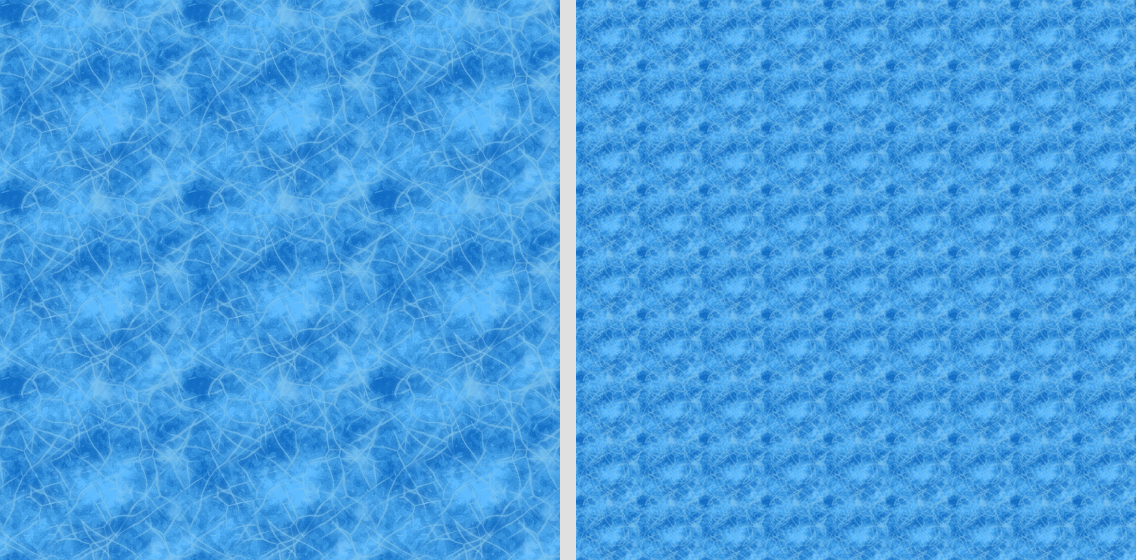
Left: one tile. Right: repeated 3 by 3.
Reproduce this texture procedurally as a Shadertoy shader.

```glsl
// Blue watery marble: cloudy blue washes crossed by pale, branching veins.
// Wrapped gradient noise and two slow swells give the washes; bent slanting lines
// and warped Voronoi borders give the veins. One square tile repeats 3 by 3.

const float TILES = 3.0;              // repeats across and down
const float CLOUD_CELLS = 4.0;        // noise cells per tile, coarsest wash
const float BLOTCH_CELLS = 24.0;      // small brush blotches per tile
const float GRAIN_CELLS = 100.0;      // fine paper grain per tile
const float BASE_TONE = 0.45;
const float CLOUD_DEPTH = 1.7;
const float BLOTCH_DEPTH = 0.22;
const float GRAIN_DEPTH = 0.28;
const vec2 SWELL_DEPTH = vec2(0.13, 0.10);
const vec2 SWELL_PHASE = vec2(0.27, 0.16);
const float SCRATCH_CELLS = 12.0;     // cells that may hold a short stroke
const float SCRATCH_CHANCE = 0.4;
const float SCRATCH_WIDTH = 0.0016;   // half width, in tiles
const float VEIN_WIDTH = 0.0055;      // half width, in tiles
const float VEIN_OPACITY = 0.58;
const float MIST_OPACITY = 0.20;
const float WARP = 0.09;              // bending of the veins, in tiles
const float TAU = 6.28319;
const vec3 DEEP = vec3(0.07, 0.43, 0.77);
const vec3 MID = vec3(0.22, 0.59, 0.88);
const vec3 LIGHT = vec3(0.36, 0.73, 1.0);
const vec3 VEIN = vec3(0.49, 0.76, 0.92);
const vec3 GLOW = vec3(0.56, 0.82, 0.98);

vec2 hash2(vec2 p) {
    vec3 q = fract(p.xyx * vec3(0.1031, 0.1030, 0.0973));
    q += dot(q, q.yzx + 33.33);
    return fract((q.xx + q.yz) * q.zy);
}

// Gradient noise around 0.5, with a whole number of cells so that it wraps
float noise(vec2 t, float cells, float seed) {
    vec2 p = t * cells, i = floor(p), f = p - i;
    vec2 u = f * f * f * (f * (f * 6.0 - 15.0) + 10.0);
    float sum = 0.0;
    for (int y = 0; y <= 1; y++)
    for (int x = 0; x <= 1; x++) {
        vec2 g = vec2(x, y), w = mix(1.0 - u, u, g);
        vec2 slope = 2.0 * hash2(mod(i + g, cells) + seed) - 1.0;
        sum += w.x * w.y * dot(slope, f - g);
    }
    return 0.5 + sum;
}

float fbm(vec2 t, float cells, float seed, float gain) {
    float sum = 0.0, weight = 1.0, total = 0.0;
    for (int k = 0; k < 5; k++) {
        sum += weight * noise(t, cells, seed);
        total += weight;
        weight *= gain;
        cells *= 2.0;
        seed += 17.0;
    }
    return sum / total;
}

// Distance in tiles to the nearest border between wrapped Voronoi cells
float borderDistance(vec2 t, float cells, float seed) {
    vec2 p = t * cells, i = floor(p), f = p - i;
    vec2 nearCell = vec2(0.0), nearest = vec2(9.0);
    for (int y = -1; y <= 1; y++)
    for (int x = -1; x <= 1; x++) {
        vec2 g = vec2(x, y);
        vec2 r = g + hash2(mod(i + g, cells) + seed) - f;
        if (dot(r, r) < dot(nearest, nearest)) { nearest = r; nearCell = g; }
    }
    float d = 9.0;
    for (int y = -2; y <= 2; y++)
    for (int x = -2; x <= 2; x++) {
        vec2 g = nearCell + vec2(x, y);
        vec2 r = g + hash2(mod(i + g, cells) + seed) - f;
        vec2 gap = r - nearest;
        if (dot(gap, gap) > 1e-5) d = min(d, dot(0.5 * (r + nearest), normalize(gap)));
    }
    return d / cells;
}

// Distance in tiles to slanting lines; whole-number normals make them wrap
float slantDistance(vec2 t, vec2 normal, float phase) {
    return abs(fract(dot(t, normal) + phase) - 0.5) / length(normal);
}

// Short straight strokes, each held inside its own cell
float scratches(vec2 t, float pixel) {
    vec2 p = t * SCRATCH_CELLS, cell = mod(floor(p), SCRATCH_CELLS);
    vec2 h = hash2(cell + 211.0), k = hash2(cell + 257.0);
    vec2 q = fract(p) - 0.5 - 0.4 * (h - 0.5);
    vec2 dir = vec2(cos(TAU * k.x), sin(TAU * k.x));
    q -= dir * clamp(dot(q, dir), -0.22 * h.y, 0.22 * h.y);
    float d = length(q) / SCRATCH_CELLS;
    return step(k.y, SCRATCH_CHANCE) * (1.0 - smoothstep(0.0, SCRATCH_WIDTH + pixel, d));
}

void mainImage(out vec4 fragColor, in vec2 fragCoord) {
    vec2 t = fract(fragCoord / iResolution.xy * TILES);
    float pixel = TILES / min(iResolution.x, iResolution.y);

    // Cloudy wash: swells, clouds, brush blotches and grain
    vec2 swell = cos(TAU * (vec2(t.x - 2.0 * t.y, 2.0 * t.x - t.y) - SWELL_PHASE));
    float cloud = fbm(t, CLOUD_CELLS, 3.0, 0.52) - 0.5;
    vec2 smear = 0.04 * vec2(noise(t, 16.0, 41.0), noise(t, 16.0, 67.0));
    float blotch = smoothstep(0.40, 0.60, noise(t + smear, BLOTCH_CELLS, 83.0)) - 0.5;
    float grain = noise(t, GRAIN_CELLS, 29.0) - 0.5;
    float tone = BASE_TONE - dot(SWELL_DEPTH, swell) + CLOUD_DEPTH * cloud;
    tone = clamp(tone + BLOTCH_DEPTH * blotch + GRAIN_DEPTH * grain, 0.0, 1.0);
    vec3 color = tone < 0.5 ? mix(DEEP, MID, tone * 2.0) : mix(MID, LIGHT, tone * 2.0 - 1.0);
    color = mix(color, GLOW, 0.6 * smoothstep(0.55, 0.80, fbm(t, 5.0, 131.0, 0.52)));

    // Four families of slanting veins, then two nets that branch between them
    for (int k = 0; k < 6; k++) {
        float n = float(k), seed = 150.0 + 37.0 * n;
        vec2 bend = vec2(fbm(t, 4.0, seed, 0.3), fbm(t, 4.0, seed + 19.0, 0.3)) - 0.5;
        vec2 p = t + WARP * bend, normal = k < 2 ? vec2(2, 3) : vec2(3, 2);
        if (k % 2 == 1) normal.x = -normal.x;
        float d = k < 4 ? slantDistance(p, normal, 0.37 * n) : borderDistance(p, 2.0 * n - 4.0, seed);
        float fade = smoothstep(0.32, 0.62, noise(t, 5.0, seed + 53.0));
        float width = VEIN_WIDTH * (0.35 + 0.8 * noise(t, 9.0, seed + 71.0));
        float line = 1.0 - smoothstep(width - 0.6 * pixel, width + 0.6 * pixel, d);
        color = mix(color, VEIN, MIST_OPACITY * fade * exp(-d * 50.0));
        color = mix(color, VEIN, VEIN_OPACITY * (0.2 + 0.8 * fade) * line);
    }
    color = mix(color, GLOW, 0.4 * scratches(t, pixel));
    fragColor = vec4(color, 1.0);
}
```
